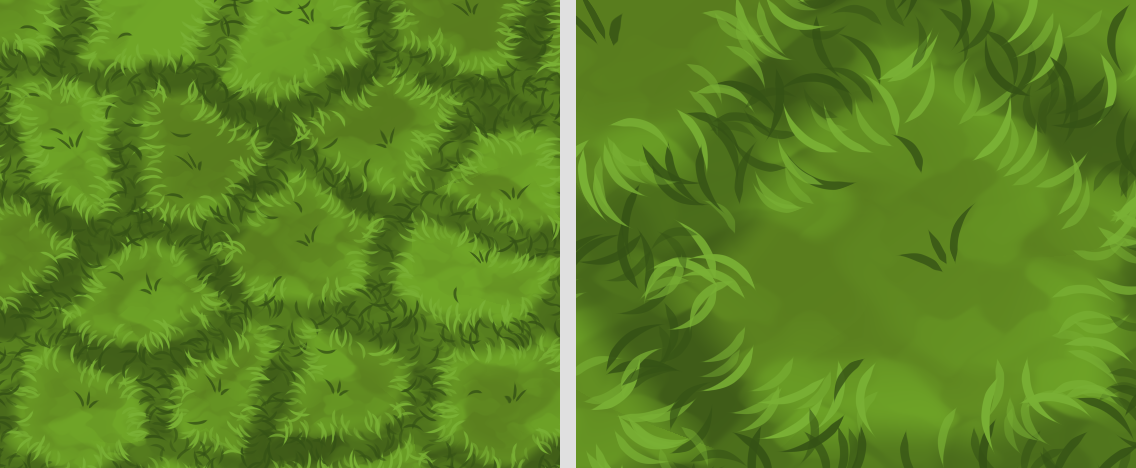
Left, the full canvas; right, a detail of the centre.
Write a WebGL 1 fragment shader that draws this texture.

```glsl
precision highp float;
// Grassy mounds seen from above: a brick-laid cellular field gives rounded
// clumps with shaded gaps, cellular dabs and slow sines paint the ground, and
// curved tapered blades are scattered so that they fan out over the rims.
uniform vec2 u_resolution;

#define MOUND_SIZE 0.33
#define MOUND_SQUASH 1.22
#define MOUND_JITTER 0.74
#define MOUND_RADIUS 0.215
#define GAP_HALF_WIDTH 0.042
#define BLADE_CELL 0.034
#define BLADE_LENGTH 0.060
#define BLADE_HALF_WIDTH 0.0030
#define BLADE_BEND 0.24
#define SEED 7.3

const vec3 GAP_DARK = vec3(0.250, 0.365, 0.095);
const vec3 GAP_LIGHT = vec3(0.350, 0.510, 0.122);
const vec3 OLIVE = vec3(0.360, 0.505, 0.120);
const vec3 BRIGHT = vec3(0.428, 0.635, 0.150);
const vec3 BLADE_LIGHT = vec3(0.475, 0.690, 0.205);
const vec3 BLADE_DARK = vec3(0.205, 0.320, 0.080);

struct Mound {
  float edge;   // distance inward from the middle of the gap
  vec2 outward; // direction toward the neighbouring mound
  vec2 offset;  // position relative to the mound centre
  vec2 random;
};

vec2 hash2(vec2 p) {
  vec3 q = fract(p.xyx * vec3(0.1031, 0.1030, 0.0973) + SEED * 0.0137);
  q += dot(q, q.yzx + 33.33);
  return fract((q.xx + q.yz) * q.zy);
}

// Steps through the 3 by 3 block of cells around a point.
vec2 neighbour(int k) {
  float row = floor((float(k) + 0.5) / 3.0);
  return vec2(float(k) - 3.0 * row, row) - 1.0;
}

// Nearest and second nearest clump centres, rows shifted like bricks.
Mound findMound(vec2 p) {
  p += 0.012 * sin(p.yx * vec2(17.0, 21.0) + vec2(1.0, 4.0));
  p += 0.004 * sin(p.yx * vec2(53.0, 47.0) + p * 19.0);
  vec2 squash = vec2(1.0, MOUND_SQUASH), g = p * squash / MOUND_SIZE;
  float near1 = 99.0, near2 = 99.0;
  vec2 to1 = vec2(0.0), to2 = vec2(1.0), id = vec2(0.0);
  for (int k = 0; k < 9; k++) {
    float row = floor(g.y) + neighbour(k).y;
    vec2 shift = vec2(0.5 * mod(row, 2.0), 0.0);
    vec2 cell = vec2(floor(g.x - shift.x) + neighbour(k).x, row);
    vec2 to = cell + shift + 0.5 + MOUND_JITTER * (hash2(cell + 41.0) - 0.5) - g;
    float d = dot(to, to);
    if (d < near1) {
      near2 = near1; to2 = to1;
      near1 = d; to1 = to; id = cell;
    } else if (d < near2) {
      near2 = d; to2 = to;
    }
  }
  vec2 across = to2 - to1;
  float border = MOUND_SIZE * (near2 - near1) / (2.0 * length(across));
  float corner = MOUND_RADIUS - MOUND_SIZE * sqrt(near1);
  return Mound(min(border, corner), normalize(across * squash - to1 * 0.7),
               -to1 * MOUND_SIZE / squash, hash2(id + 87.0));
}

// Cellular noise with slightly softened borders, like dabs of paint.
float paintDabs(vec2 p) {
  p += 0.22 * sin(p.yx * 2.3 + vec2(0.0, 2.0)) + 0.07 * sin(p.yx * 8.1);
  float sum = 0.0, weight = 0.00001;
  for (int k = 0; k < 9; k++) {
    vec2 cell = floor(p) + neighbour(k);
    vec2 d = cell + 0.15 + 0.7 * hash2(cell) - p;
    float w = exp(-28.0 * dot(d, d)) + 0.000001;
    sum += w * hash2(cell + 19.0).x;
    weight += w;
  }
  return sum / weight;
}

// Coverage of one curved stroke centred on the origin.
float blade(vec2 d, float angle, float len, float bend) {
  float c = cos(angle), s = sin(angle), aa = 0.7 / u_resolution.y;
  float t = (c * d.x + s * d.y) / len;
  float y = (c * d.y - s * d.x - 4.0 * bend * len * t * t) / sqrt(1.0 + 64.0 * bend * bend * t * t);
  float w = BLADE_HALF_WIDTH * smoothstep(-0.5, -0.25, t) * (1.0 - smoothstep(0.0, 0.5, t));
  return (1.0 - smoothstep(-aa, aa, abs(y) - w)) * min(1.0, w / aa) * step(abs(t), 0.5);
}

// One jittered layer: dark in gaps, light on rims, a few marks inside.
vec3 scatterBlades(vec3 color, vec2 p, float layer) {
  vec2 g = p / BLADE_CELL + layer * vec2(0.47, 0.61);
  for (int k = 0; k < 9; k++) {
    vec2 cell = floor(g) + neighbour(k), key = cell + layer * 131.0;
    vec2 d = (g - cell - 0.1 - 0.8 * hash2(key)) * BLADE_CELL;
    if (length(d) > 0.56 * BLADE_LENGTH) continue;
    vec2 r = hash2(key + 57.0), v = hash2(key + 211.0);
    Mound m = findMound(p - d);
    float depth = m.edge - GAP_HALF_WIDTH + 0.010 * (v.x - 0.5);
    float inGap = 1.0 - step(-0.014, depth), inside = step(0.024, depth);
    float onRim = 1.0 - inGap - inside;
    float alpha = inGap * step(r.x, 0.55) * (0.4 + 0.5 * v.y)
                + onRim * step(r.x, 0.8) * (0.4 + 0.6 * v.y) + inside * step(r.x, 0.012) * 0.8;
    float angle = atan(m.outward.y, m.outward.x) + (r.y - 0.5) * mix(0.9, 2.2, inGap);
    float curl = sin(dot(p - d, vec2(23.0, 31.0))) + 1.2 * (v.x - 0.5) > 0.0 ? 1.0 : -1.0;
    float cover = blade(d, angle, BLADE_LENGTH * mix(0.6, 1.0, v.y), BLADE_BEND * curl * (0.5 + 0.5 * r.y));
    color = mix(color, mix(BLADE_DARK, BLADE_LIGHT, onRim), cover * alpha);
  }
  return color;
}

void main() {
  vec2 p = gl_FragCoord.xy / u_resolution.y;
  Mound m = findMound(p);
  // Painted ground
  float fine = paintDabs(p * vec2(19.0, 27.0) + 31.0);
  float slow = 0.5 + 0.25 * (sin(p.x * 6.0 + 2.0 * sin(p.y * 4.0)) + sin(p.y * 8.0 - 3.0 * p.x + 1.0));
  float tone = smoothstep(0.15, 0.85, 0.5 * paintDabs(p * vec2(7.0, 10.0)) + 0.25 * fine + 0.25 * slow);
  float glow = 0.3 - 0.3 * smoothstep(0.05, 0.12, m.edge) + 0.4 * (m.random.y - 0.5);
  vec3 top = mix(OLIVE, BRIGHT, clamp(tone + glow, 0.0, 1.0));
  float rise = smoothstep(-0.026, 0.020, m.edge - GAP_HALF_WIDTH + 0.022 * (fine - 0.5));
  vec3 color = mix(mix(GAP_DARK, GAP_LIGHT, tone), top, rise) * (0.96 + 0.07 * slow);
  // Grass
  for (int layer = 1; layer <= 4; layer++) color = scatterBlades(color, p, float(layer));
  // A small tuft on each mound
  vec2 root = m.offset - 0.06 * (m.random - 0.5);
  for (int k = -1; k <= 1; k++) {
    float angle = 1.57 + 0.75 * float(k) + 1.2 * (m.random.x - 0.5);
    float len = BLADE_LENGTH * (0.5 + 0.4 * fract(m.random.y * 7.0 + float(k) * 0.37));
    vec2 middle = 0.55 * len * vec2(cos(angle), sin(angle));
    color = mix(color, BLADE_DARK, 0.8 * blade(root - middle, angle, len, 0.12 * float(k)));
  }
  gl_FragColor = vec4(color, 1.0);
}
```
